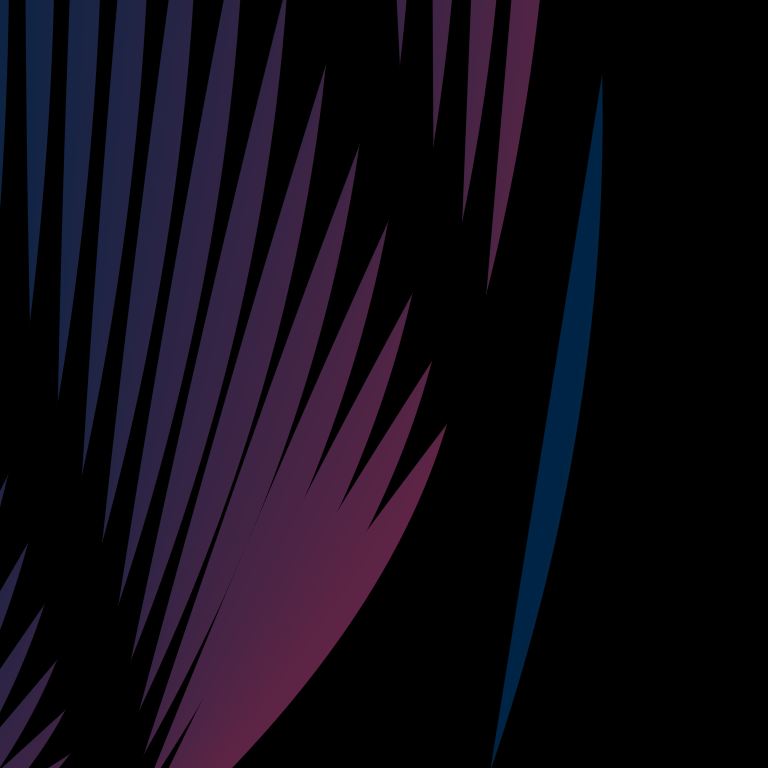
This background is drawn by a Shadertoy shader. Its source:

```glsl
// Fans of slender curved blades on black, tinted from plum to deep blue.
// Each blade is a chord between two tips with a parabolic bow on each side;
// the tips of successive blades slide along quadratic paths.

#define BLADES 13          // blades in the main fan
#define FAN_GAP 0.0964     // sideways gap between neighbouring fans
#define LEFT_BOW 0.0052    // slight outward bow of the left edges
#define RED_START 0.36     // red of the first blade
#define RED_STEP 0.026     // red lost from one blade to the next
#define GREEN_BLUE vec2(0.14, 0.27)

// Upper and lower tips of main blade k
vec2 upperTip(float k) {
    return vec2(0.582, 0.4479) + k * vec2(-0.01654, 0.0792)
         + k * k * vec2(-0.003, 0.00286);
}

vec2 lowerTip(float k) {
    float j = k - 4.0;
    return vec2(0.1875, 0.0182) + j * vec2(-0.00345, 0.05345)
         + j * j * vec2(-0.00254, 0.00384);
}

// Adds one blade: layer = (coverage, weighted shade, weight)
void addBlade(inout vec3 layer, vec2 p, vec2 low, vec2 high,
              float leftBow, float rightBow, float shade) {
    vec2 chord = high - low;
    float t = (p.y - low.y) / chord.y;
    float bow = 4.0 * t * (1.0 - t);
    float x = p.x - low.x - chord.x * t;
    float left = -leftBow * bow;
    float right = rightBow * bow;

    // Horizontal gap to each edge, corrected for the edge slope
    float bend = 4.0 * (1.0 - 2.0 * t);
    float leftSlope = (chord.x - leftBow * bend) / chord.y;
    float rightSlope = (chord.x + rightBow * bend) / chord.y;
    float inside = min((x - left) * inversesqrt(1.0 + leftSlope * leftSlope),
                       (right - x) * inversesqrt(1.0 + rightSlope * rightSlope));
    float aa = 0.7 / iResolution.y;
    float mask = smoothstep(-aa, aa, inside);

    // The shade drifts across the blade and melts where blades overlap
    float across = clamp((x - left) / max(right - left, 1e-4), 0.0, 1.0);
    float weight = mask * (0.03 + across * (1.0 - across));
    layer.x = max(layer.x, mask);
    layer.y += weight * (shade + 0.5 - across);
    layer.z += weight;
}

void mainImage(out vec4 fragColor, in vec2 fragCoord) {
    vec2 p = fragCoord / iResolution.xy;
    vec2 gap = vec2(FAN_GAP, 0.0);
    vec3 layer = vec3(0.0);

    // Main fan, wider towards its outer side
    for (int i = 0; i < BLADES; i++) {
        float k = float(i);
        float width = 0.0326 + 0.03 * exp(-0.3 * k);
        addBlade(layer, p, lowerTip(k), upperTip(k), LEFT_BOW, width, k);
    }

    // Lower left fan, hanging beside the main lower tips
    for (int i = 4; i < 10; i++) {
        float k = float(i);
        vec2 high = lowerTip(k) - gap;
        vec2 reach = 0.39 * vec2(1.0, 0.64 + 0.272 * (k - 4.0));
        addBlade(layer, p, high - reach, high, 0.0, 0.052, k);
    }

    // Upper right fan, rising beside the main upper tips
    for (int i = 2; i < 6; i++) {
        float k = float(i);
        vec2 low = upperTip(k) + gap;
        vec2 reach = vec2(0.0765 - 0.0405 * (k - 2.0), 0.9);
        addBlade(layer, p, low, low + reach, 0.0, 0.0378, k);
    }

    // Lone blue blade on the right
    addBlade(layer, p, vec2(0.638, -0.005), vec2(0.784, 0.9036), 0.0, 0.0417, 14.0);

    float shade = layer.y / max(layer.z, 1e-5);
    float red = max(RED_START - RED_STEP * shade, 0.0);
    fragColor = vec4(vec3(red, GREEN_BLUE) * layer.x, 1.0);
}
```
